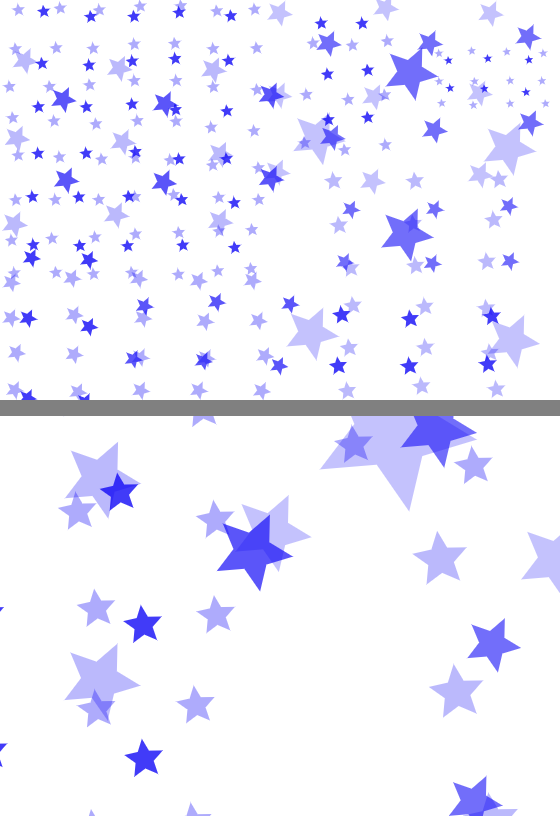
Top: the whole. Bottom: its middle third, enlarged.
Write a WebGL 1 fragment shader that draws this pattern.

```glsl
precision highp float;

uniform vec2 u_resolution;

// Lengths are in hundredths of the canvas height.
const vec3 PAPER = vec3(1.0);
const vec3 INK = vec3(0.08, 0.05, 0.965);

const float FAINT = 0.25;
const float PALE = 0.29;
const float SOFT = 0.345;
const float MEDIUM = 0.6;
const float STRONG = 0.7;
const float DEEP = 0.81;

const float TINY = 1.12;
const float SMALL = 1.7;
const float MIDDLE = 2.4;
const float LARGE = 3.4;
const float HUGE = 7.0;

const float LEAN_RIGHT = 1.13;  // direction of the upper tip, radians
const float LEAN_LEFT = 1.69;
const float WAIST = 0.47;       // inner radius over outer radius
const float JITTER = 0.75;      // share of the free room in a cell
const float DRIFT = 0.43;       // noise step from cell to cell
const float SECTOR = 1.2566371; // a fifth of a turn

vec2 gradientAt(vec2 node) {
  vec3 h = fract(node.xyx * vec3(0.1031, 0.1030, 0.0973));
  h += dot(h, h.yzx + 33.33);
  float angle = 6.2831853 * fract((h.x + h.y) * h.z);
  return vec2(cos(angle), sin(angle));
}

float gradientNoise(vec2 p) {
  vec2 i = floor(p);
  vec2 f = p - i;
  vec2 u = f * f * (3.0 - 2.0 * f);
  vec2 e = vec2(1.0, 0.0);
  float a = dot(gradientAt(i), f);
  float b = dot(gradientAt(i + e), f - e);
  float c = dot(gradientAt(i + e.yx), f - e.yx);
  float d = dot(gradientAt(i + e.xx), f - e.xx);
  return mix(mix(a, b, u.x), mix(c, d, u.x), u.y);
}

// Signed distance to the sides of a five-pointed star.
float starDistance(vec2 p, float radius, float tipAngle) {
  float angle = atan(p.y, p.x) - tipAngle;
  angle = abs(mod(angle + 0.5 * SECTOR, SECTOR) - 0.5 * SECTOR);
  vec2 q = length(p) * vec2(cos(angle), sin(angle));
  vec2 notch = WAIST * vec2(cos(0.5 * SECTOR), sin(0.5 * SECTOR));
  vec2 side = normalize(notch - vec2(1.0, 0.0));
  return dot(q - vec2(radius, 0.0), vec2(side.y, -side.x));
}

// Adds a block of drifting stars, one per cell, to the bare paper left.
void scatter(inout float bare, vec2 p, vec2 corner, vec2 cell, vec2 count,
             float radius, float opacity, float tipAngle) {
  vec2 grid = (p - corner) / cell;
  vec2 id = floor(grid);
  if (any(lessThan(id, vec2(0.0))) || any(greaterThanEqual(id, count))) return;
  vec2 at = id * DRIFT + corner + 200.3;
  vec2 wander = vec2(gradientNoise(at), gradientNoise(at + 71.7));
  wander = clamp(1.5 * wander, -1.0, 1.0);
  vec2 room = min(0.5 * cell - radius, vec2(6.0));
  vec2 local = (grid - id - 0.5) * cell - wander * room * JITTER;
  float pixel = 100.0 / u_resolution.y;
  float d = starDistance(local, radius, tipAngle);
  bare *= 1.0 - opacity * clamp(0.5 - d / pixel, 0.0, 1.0);
}

void main() {
  vec2 p = 100.0 * gl_FragCoord.xy / u_resolution.y;
  float bare = 1.0;

  // Huge stars on the right
  scatter(bare, p, vec2(56.0, -5.5), vec2(49.0, 47.5), vec2(2.0), HUGE, FAINT, LEAN_RIGHT);
  scatter(bare, p, vec2(83.0, 20.0), vec2(40.0, 43.0), vec2(1.0, 2.0), HUGE, MEDIUM, LEAN_RIGHT);

  // Large stars, pale and strong
  scatter(bare, p, vec2(-8.0, 34.0), vec2(25.0, 20.0), vec2(3.0), LARGE, PALE, LEAN_RIGHT);
  scatter(bare, p, vec2(59.0, 47.0), vec2(25.0, 20.0), vec2(4.0, 3.0), LARGE, FAINT, LEAN_RIGHT);
  scatter(bare, p, vec2(2.0, 45.0), vec2(25.7, 20.0), vec2(3.0, 2.0), LARGE, STRONG, LEAN_RIGHT);
  scatter(bare, p, vec2(69.5, 58.0), vec2(25.7, 20.0), vec2(3.0, 2.0), LARGE, MEDIUM, LEAN_RIGHT);

  // Middle stars along the lower half
  scatter(bare, p, vec2(-4.0, -2.0), vec2(15.5, 9.0), vec2(5.0, 4.0), MIDDLE, SOFT, LEAN_RIGHT);
  scatter(bare, p, vec2(76.0, -3.0), vec2(18.8, 10.5), vec2(3.0, 6.0), MIDDLE, PALE, LEAN_LEFT);
  scatter(bare, p, vec2(27.0, 3.5), vec2(17.5, 13.5), vec2(3.0, 2.0), MIDDLE, STRONG, LEAN_RIGHT);
  scatter(bare, p, vec2(1.0, -8.0), vec2(14.0, 17.0), vec2(2.0, 3.0), MIDDLE, DEEP, LEAN_RIGHT);
  scatter(bare, p, vec2(77.0, 28.0), vec2(19.3, 13.0), vec2(3.0, 2.0), MIDDLE, MEDIUM, LEAN_RIGHT);
  scatter(bare, p, vec2(75.0, 2.0), vec2(19.3, 13.0), vec2(3.0, 2.0), MIDDLE, DEEP, LEAN_LEFT);

  // Small stars in the upper left and centre
  scatter(bare, p, vec2(-1.0, 27.0), vec2(10.0, 9.4), vec2(7.0, 8.0), SMALL, SOFT, LEAN_LEFT);
  scatter(bare, p, vec2(72.0, 58.0), vec2(10.0, 12.5), vec2(3.0), SMALL, SOFT, LEAN_LEFT);
  scatter(bare, p, vec2(4.0, 33.0), vec2(11.8, 11.5), vec2(5.0, 6.0), SMALL, DEEP, LEAN_LEFT);
  scatter(bare, p, vec2(76.0, 64.0), vec2(10.5, 12.0), vec2(2.0, 3.0), SMALL, DEEP, LEAN_LEFT);

  // Tiny stars in the upper right
  scatter(bare, p, vec2(106.0, 71.0), vec2(8.4, 6.4), vec2(4.0, 3.0), TINY, SOFT, LEAN_LEFT);
  scatter(bare, p, vec2(109.0, 74.5), vec2(9.0, 7.0), vec2(3.0, 2.0), TINY, DEEP, LEAN_LEFT);

  gl_FragColor = vec4(mix(INK, PAPER, bare), 1.0);
}
```
